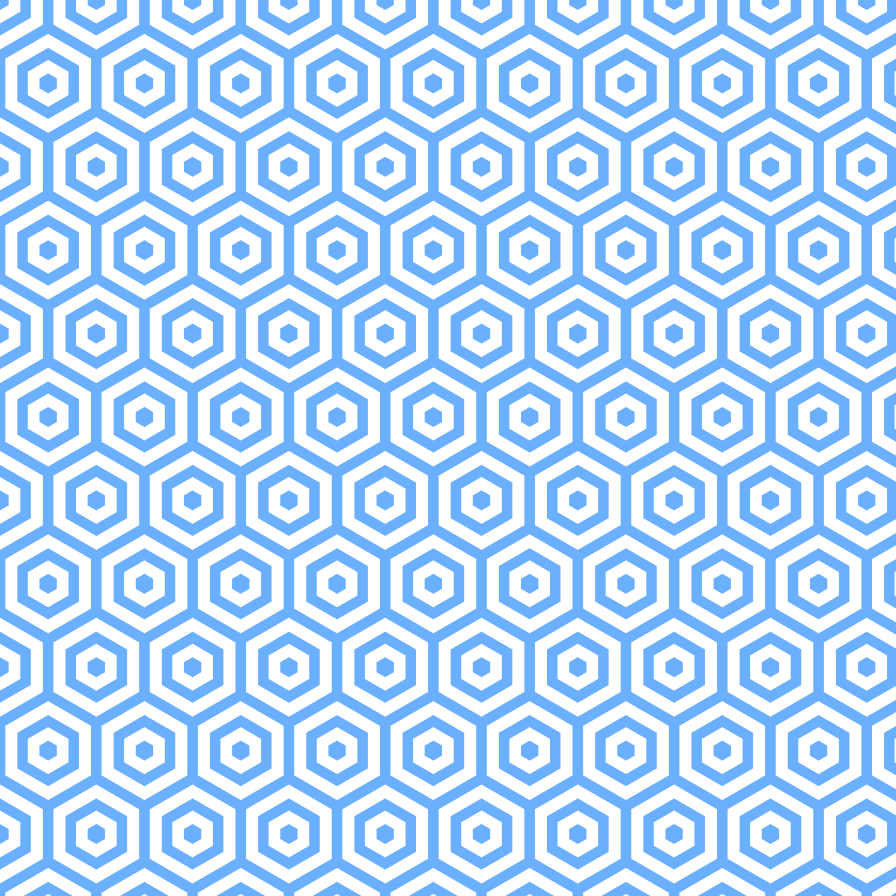
A WebGL 2 fragment shader for this pattern:

```glsl
#version 300 es
precision highp float;
// Honeycomb of pointy-top hexagons: each cell has a blue border,
// a blue hexagonal ring and a small blue hexagon at its centre.
// The nearest cell centre is found on two interleaved rectangular grids.

uniform vec2 u_resolution;
out vec4 fragColor;

const vec3 WHITE = vec3(1.0);
const vec3 BLUE = vec3(0.42, 0.69, 1.0);

const float CELLS_ACROSS = 9.304;
const vec2 GRID = vec2(1.0, 1.7320508); // two rows of cells per grid step

// Radii from cell centre to flat side, in cell widths
const float BORDER_INNER = 0.445;
const float RING_OUTER = 0.320;
const float RING_INNER = 0.211;
const float DOT_RADIUS = 0.090;

// Offset from the nearest hexagon centre
vec2 hexCell(vec2 p) {
    vec2 a = mod(p + 0.5 * GRID, GRID) - 0.5 * GRID;
    vec2 b = mod(p, GRID) - 0.5 * GRID;
    return dot(a, a) < dot(b, b) ? a : b;
}

// Hexagonal distance from the centre, measured to the flat sides
float hexRadius(vec2 p) {
    p = abs(p);
    return max(p.x, dot(p, vec2(0.5, 0.8660254)));
}

// Coverage of the area inside a given radius
float inside(float radius, float edge, float pixel) {
    return clamp((edge - radius) / pixel + 0.5, 0.0, 1.0);
}

void main() {
    // Lattice is anchored at the top left corner
    vec2 fromTopLeft = vec2(gl_FragCoord.x, u_resolution.y - gl_FragCoord.y);
    float pixel = CELLS_ACROSS / u_resolution.x;
    float radius = hexRadius(hexCell(fromTopLeft * pixel));

    // Border, ring and dot
    float border = 1.0 - inside(radius, BORDER_INNER, pixel);
    float ring = inside(radius, RING_OUTER, pixel) - inside(radius, RING_INNER, pixel);
    float dotMask = inside(radius, DOT_RADIUS, pixel);

    fragColor = vec4(mix(WHITE, BLUE, border + ring + dotMask), 1.0);
}
```
